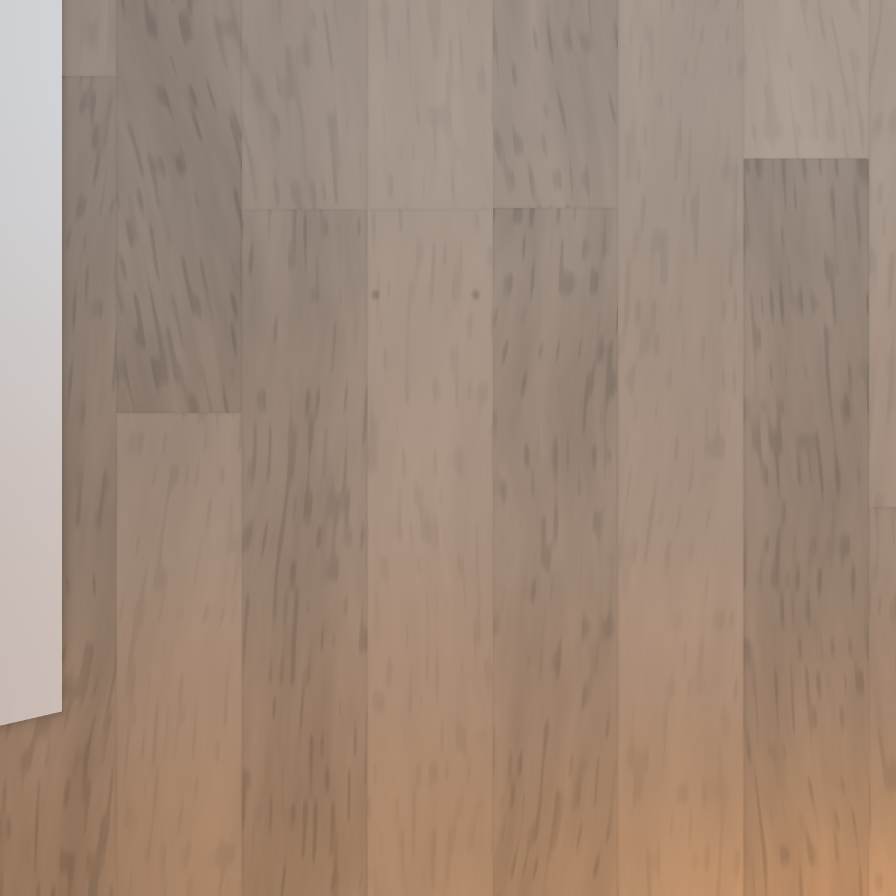
Write a WebGL 2 fragment shader that draws this texture.

```glsl
#version 300 es
precision highp float;
// Oak strip floor with staggered boards, warm light from below and a pale panel at the left.

#define STRIP_WIDTH 0.1400
#define STRIP_START -0.0100
#define GRAIN_DEPTH 0.085
#define PORE_DEPTH 0.075
#define SEAM_DEPTH 0.045
#define PANEL_EDGE 0.069
#define SAMPLES 2

uniform vec2 u_resolution;
out vec4 outColor;

const vec3 FLOOR_TOP = vec3(0.622, 0.568, 0.528);
const vec3 FLOOR_MIDDLE = vec3(0.630, 0.545, 0.485);
const vec3 FLOOR_BOTTOM = vec3(0.655, 0.515, 0.405);
const vec3 WARM_GLOW = vec3(0.150, 0.085, 0.025);
const vec3 PANEL_TOP = vec3(0.815, 0.820, 0.835);
const vec3 PANEL_BOTTOM = vec3(0.790, 0.735, 0.705);

// Height of the end joint, then brightness above and below it, for each strip
const float JOINT[8] = float[8](0.915, 0.539, 0.766, 0.766, 0.768, 1.200, 0.823, 0.434);
const float TONE_ABOVE[8] = float[8](1.01, 0.91, 0.99, 1.03, 0.96, 1.02, 1.06, 1.01);
const float TONE_BELOW[8] = float[8](0.95, 1.01, 0.93, 1.03, 0.94, 1.02, 0.93, 0.98);

float hash(vec2 p) {
    vec3 q = fract(vec3(p.xyx) * 0.1031);
    q += dot(q, q.yzx + 33.33);
    return fract((q.x + q.y) * q.z);
}

float noise(vec2 p) {
    vec2 cell = floor(p);
    vec2 f = fract(p);
    f = f * f * (3.0 - 2.0 * f);
    return mix(mix(hash(cell), hash(cell + vec2(1, 0)), f.x),
               mix(hash(cell + vec2(0, 1)), hash(cell + vec2(1, 1)), f.x), f.y);
}

// Streaky fibres, roughly centred on zero
float grain(vec2 p) {
    float sum = 0.0;
    float weight = 0.5;
    vec2 scale = vec2(38.0, 5.0);
    for (int i = 0; i < 4; i++) {
        sum += weight * (noise(p * scale) - 0.5);
        scale *= vec2(1.8, 2.0);
        weight *= 0.72;
    }
    return sum;
}

vec3 floorLight(vec2 p) {
    vec3 light = mix(FLOOR_BOTTOM, FLOOR_MIDDLE, smoothstep(0.0, 0.5, p.y));
    light = mix(light, FLOOR_TOP, smoothstep(0.4, 0.9, p.y));
    float glow = exp(-dot((p - vec2(1.05, -0.04)) * vec2(2.6, 6.5),
                          (p - vec2(1.05, -0.04)) * vec2(2.6, 6.5)));
    light *= mix(0.94, 1.01, smoothstep(0.0, 0.45, p.x));
    return light + WARM_GLOW * glow;
}

vec3 woodFloor(vec2 p) {
    float stripX = (p.x - STRIP_START) / STRIP_WIDTH;
    int strip = clamp(int(floor(stripX)), 0, 7);
    bool above = p.y > JOINT[strip];
    float tone = above ? TONE_ABOVE[strip] : TONE_BELOW[strip];
    float seed = float(strip) * 7.3 + (above ? 41.0 : 3.0);

    // Fibres lean and wander a little differently in each board
    float lean = (hash(vec2(seed, 5.0)) - 0.5) * 0.22;
    if (strip == 1 && above) lean = 0.20;
    vec2 fibre = vec2(p.x + lean * p.y, p.y);
    fibre.x += 0.018 * (noise(p * vec2(9.0, 7.0) + seed) - 0.5);
    fibre += seed;
    float contrast = mix(1.25, 0.65, smoothstep(0.93, 1.03, tone));
    float shade = tone + GRAIN_DEPTH * contrast * grain(fibre);

    // Short dark pores, and broad growth bands
    float pore = noise(fibre * vec2(165.0, 26.0));
    shade -= PORE_DEPTH * contrast * smoothstep(0.62, 0.95, pore);
    shade += 0.035 * contrast * (noise(fibre * vec2(24.0, 2.2)) - 0.5);
    shade += 0.040 * (noise(p * vec2(7.0, 5.0) + seed) - 0.5);

    // Faint seams between strips and at the board ends
    float side = abs(fract(stripX + 0.5) - 0.5) * STRIP_WIDTH;
    float end = abs(p.y - JOINT[strip]);
    float seam = (1.0 - smoothstep(0.0005, 0.0030, side)) * (0.35 + 0.65 * noise(vec2(seed, p.y * 14.0)));
    seam = max(seam, 0.6 * (1.0 - smoothstep(0.0005, 0.0030, end)));
    shade -= SEAM_DEPTH * seam;

    // Pair of small knots
    vec2 knot = vec2(abs(p.x - 0.475) - 0.056, p.y - 0.671);
    shade -= 0.16 * (1.0 - smoothstep(0.001, 0.007, length(knot * vec2(1.0, 0.8))));
    return floorLight(p) * shade;
}

vec3 scene(vec2 p) {
    float panelBase = 0.190 + 0.23 * p.x;
    if (p.x < PANEL_EDGE && p.y > panelBase) {
        vec3 paint = mix(PANEL_BOTTOM, PANEL_TOP, smoothstep(0.2, 0.95, p.y));
        return paint + 0.012 * (p.x / PANEL_EDGE - 0.5);
    }
    // Soft contact shadow beside and under the panel
    float gap = length(max(vec2(p.x - PANEL_EDGE, panelBase - p.y), 0.0));
    return woodFloor(p) * (1.0 - 0.16 * exp(-gap / 0.006));
}

void main() {
    vec3 color = vec3(0.0);
    for (int j = 0; j < SAMPLES; j++)
        for (int i = 0; i < SAMPLES; i++) {
            vec2 offset = (vec2(i, j) + 0.5) / float(SAMPLES) - 0.5;
            color += scene((gl_FragCoord.xy + offset) / u_resolution);
        }
    outColor = vec4(color / float(SAMPLES * SAMPLES), 1.0);
}
```
